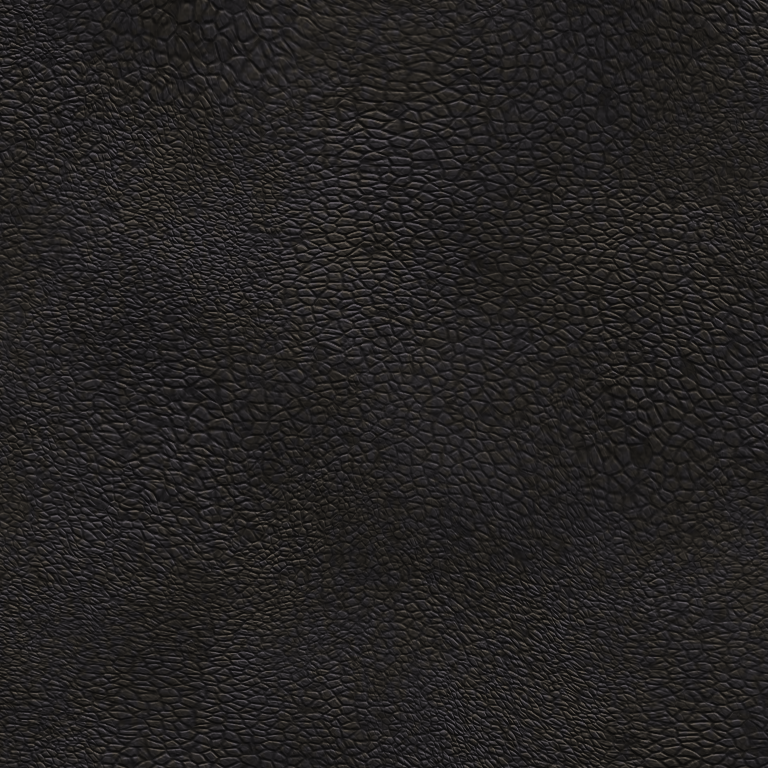
A WebGL 1 fragment shader for this texture:

```glsl
precision highp float;
// Dark, softly wrinkled leather with fine creased grain lit from above.

uniform vec2 u_resolution;

#define GRAIN_SCALE vec2(52.0, 86.0)
#define FINE_SCALE vec2(92.0, 138.0)
#define CREASE_WIDTH 0.42
#define FOLD_BEND 0.11
#define LIGHT_STEP vec2(0.0005, 0.0021)
#define RELIEF 2.8
#define BASE_TONE 0.124
#define CONTRAST 0.42
#define SPECKLE 0.75
#define WARM_TINT vec3(1.06, 0.98, 0.89)
#define COOL_TINT vec3(1.03, 0.98, 1.03)

vec2 hash2(vec2 cell) {
  vec3 h = fract(cell.xyx * vec3(0.1031, 0.1030, 0.0973));
  h += dot(h, h.yzx + 33.33);
  return fract((h.xx + h.yz) * h.zy);
}

float noise(vec2 p) {
  vec2 cell = floor(p);
  vec2 f = fract(p);
  vec2 w = f * f * (3.0 - 2.0 * f);
  float low = mix(hash2(cell).x, hash2(cell + vec2(1.0, 0.0)).x, w.x);
  float high = mix(hash2(cell + vec2(0.0, 1.0)).x, hash2(cell + 1.0).x, w.x);
  return mix(low, high, w.y);
}

float fbm(vec2 p) {
  float sum = 0.0;
  float weight = 0.5;
  for (int octave = 0; octave < 4; octave++) {
    sum += weight * noise(p);
    p = mat2(1.6, 1.2, -1.2, 1.6) * p + 7.3;
    weight *= 0.5;
  }
  return sum / 0.9375;
}

// Rounded pebbles: zero in the creases, one on the raised grain.
float pebbles(vec2 p) {
  vec2 cell = floor(p);
  vec2 f = fract(p);
  float nearest = 8.0;
  float second = 8.0;
  for (int y = -1; y <= 1; y++) {
    for (int x = -1; x <= 1; x++) {
      vec2 offset = vec2(float(x), float(y));
      float d = length(offset + hash2(cell + offset) - f);
      second = min(second, max(nearest, d));
      nearest = min(nearest, d);
    }
  }
  return smoothstep(0.0, CREASE_WIDTH, second - nearest);
}

// Bends the grain direction along broad folds and roughens its outline.
vec2 bendGrain(vec2 p) {
  vec2 fold = vec2(noise(p * 3.1 + 11.0), noise(p * 3.7 + 29.0)) - 0.5;
  vec2 ripple = vec2(noise(p * 38.0 + 5.0), noise(p * 38.0 + 61.0)) - 0.5;
  return p + FOLD_BEND * fold + 0.007 * ripple + 1.0;
}

float leatherHeight(vec2 p, float fineShare) {
  vec2 q = bendGrain(p);
  q.y += 0.12 * q.x;
  float coarse = pebbles(q * GRAIN_SCALE);
  float fine = pebbles(mat2(0.94, 0.34, -0.34, 0.94) * q * FINE_SCALE + 17.0);
  return mix(coarse, fine, fineShare);
}

void main() {
  vec2 p = gl_FragCoord.xy / min(u_resolution.x, u_resolution.y);

  // Broad variation in grain size, wrinkle depth and sheen
  float fineShare = mix(0.15, 0.6, smoothstep(0.3, 0.7, fbm(p * 4.0 + 43.0)));
  float depth = mix(0.65, 1.35, smoothstep(0.25, 0.75, fbm(p * 6.0 + 3.0)));
  float sheen = fbm(p * vec2(5.0, 7.0) + 71.0) - 0.5;

  // Slope towards the light, with darker creases
  float height = leatherHeight(p, fineShare);
  float slope = height - leatherHeight(p + LIGHT_STEP, fineShare);
  float light = RELIEF * depth * slope + 0.8 * (height - 0.6);
  light += SPECKLE * (noise(p * 290.0 + 9.0) - 0.5) + 0.9 * sheen;

  // Exponential response keeps shadows deep and highlights thin
  float tone = BASE_TONE * exp(CONTRAST * clamp(light, -2.2, 2.3));
  float warmth = 0.5 * fbm(p * 9.0 + 87.0) + 0.5 * noise(p * 120.0 + 31.0);
  vec3 tint = mix(COOL_TINT, WARM_TINT, smoothstep(0.3, 0.7, warmth));
  gl_FragColor = vec4(tone * tint, 1.0);
}
```
